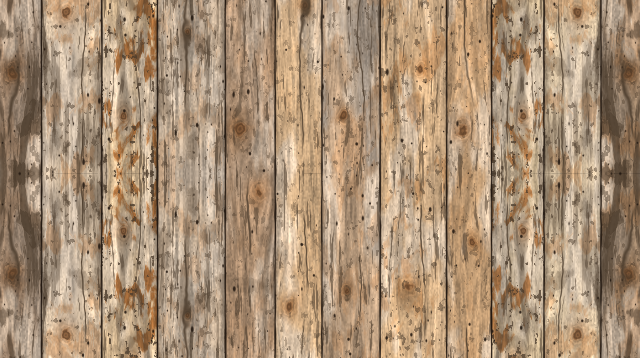
Reproduce this texture procedurally as a Shadertoy shader.

```glsl
const float ASPECT = 1.79;
const float SEAM_Y = 0.515;        // height where the worn boards mirror
const float GAP_HALF_WIDTH = 0.0019;
const float HOLE_CELL = 0.042;
const float HOLE_CHANCE = 0.36;
const float FIBRE_STRENGTH = 0.26;
const int KNOTS = 2;
const vec3 GAP_COLOR = vec3(0.14, 0.10, 0.07);
const vec3 DARK_STAIN = vec3(0.29, 0.23, 0.17);
const vec3 RUST = vec3(0.60, 0.36, 0.16);
const vec3 GREY = vec3(0.63, 0.58, 0.53);
const vec3 BLEACHED = vec3(0.90, 0.83, 0.75);
const vec3 KNOT_COLOR = vec3(0.42, 0.28, 0.17);

// Board edges as fractions of the width; the outer two lie off canvas
const float EDGES[13] = float[13](-0.02, 0.065, 0.159, 0.246, 0.352, 0.430,
    0.503, 0.594, 0.698, 0.768, 0.850, 0.939, 1.02);
const vec3 TONES[12] = vec3[12](
    vec3(0.62, 0.52, 0.43), vec3(0.87, 0.78, 0.67), vec3(0.88, 0.76, 0.60),
    vec3(0.80, 0.71, 0.61), vec3(0.72, 0.59, 0.47), vec3(0.83, 0.69, 0.53),
    vec3(0.76, 0.64, 0.52), vec3(0.82, 0.68, 0.52), vec3(0.78, 0.63, 0.47),
    vec3(0.87, 0.77, 0.62), vec3(0.88, 0.79, 0.66), vec3(0.61, 0.51, 0.41));
// Wear per board: rust, greying, dark stain
const vec3 WEAR[12] = vec3[12](
    vec3(0.10, 0.35, 0.80), vec3(0.40, 0.50, 0.45), vec3(1.00, 0.10, 0.35),
    vec3(0.25, 0.50, 0.45), vec3(0.10, 0.25, 0.30), vec3(0.10, 0.10, 0.08),
    vec3(0.25, 0.85, 0.18), vec3(0.40, 0.15, 0.12), vec3(0.15, 0.05, 0.12),
    vec3(0.90, 0.35, 0.40), vec3(0.40, 0.40, 0.45), vec3(0.30, 0.35, 0.85));

vec2 hash2(vec2 p) {
    vec3 h = fract(p.xyx * vec3(0.1031, 0.1030, 0.0973));
    h += dot(h, h.yzx + 33.33);
    return fract((h.xx + h.yz) * h.zy);
}

float noise(vec2 p) {
    vec2 i = floor(p), f = fract(p);
    f = f * f * (3.0 - 2.0 * f);
    return mix(mix(hash2(i).x, hash2(i + vec2(1, 0)).x, f.x),
               mix(hash2(i + vec2(0, 1)).x, hash2(i + vec2(1, 1)).x, f.x), f.y);
}

float fbm(vec2 p) {
    float sum = 0.0, amp = 0.516;
    for (int i = 0; i < 5; i++) {
        sum += amp * noise(p);
        p = p * 2.03 + 11.7;
        amp *= 0.5;
    }
    return sum;
}

// Small upright worm and nail holes, at most one per cell
float holes(vec2 p, float pixel) {
    vec2 cell = floor(p / HOLE_CELL);
    vec2 h = hash2(cell + 71.0), size = hash2(cell + 137.0);
    vec2 d = p - (cell + mix(vec2(0.15), vec2(0.85), h)) * HOLE_CELL;
    d.y *= mix(0.4, 0.9, size.y);
    float radius = mix(0.0011, 0.0038, size.x * size.x * size.x);
    return smoothstep(0.7 * pixel, -0.7 * pixel, length(d) - radius)
         * step(hash2(cell + 19.0).x, HOLE_CHANCE);
}

void mainImage(out vec4 fragColor, in vec2 fragCoord) {
    vec2 p = fragCoord / iResolution.xy * vec2(ASPECT, 1.0);
    float pixel = 1.0 / iResolution.y;

    // Find the board and its local frame
    int board = 0;
    for (int i = 1; i < 12; i++) if (p.x > EDGES[i] * ASPECT) board = i;
    float left = EDGES[board] * ASPECT, right = EDGES[board + 1] * ASPECT;
    float width = right - left;
    bool flipped = board > 8, mirrored = flipped || board < 4;
    float seed = float(flipped ? 11 - board : board);
    vec2 q = vec2(flipped ? right - p.x : p.x - left, mirrored ? abs(p.y - SEAM_Y) : p.y);
    vec2 s = q + seed * vec2(7.3, 3.1) + 2.0;
    vec3 wear = WEAR[board];

    // Knots push the grain aside
    vec2 flow = s;
    float knot = 0.0, halo = 0.0, rings = 0.0;
    for (int i = 0; i < KNOTS; i++) {
        vec2 h = hash2(vec2(seed * 5.0 + 3.0, float(i) * 9.0 + 4.0));
        vec2 d = q - vec2(width * mix(0.28, 0.72, h.x), (float(i) + h.y) * 0.5);
        float radius = mix(0.009, 0.018, hash2(h * 91.0).x);
        float reach = radius * radius * 5.0;
        vec2 stretched = d * vec2(1.0, 0.35);
        flow.x -= d.x * reach / (dot(stretched, stretched) + reach);
        float r = length(d * vec2(1.0, 0.8)) / radius + 1.3 * (fbm(s * 45.0) - 0.5);
        knot = max(knot, smoothstep(1.0, 0.5, r));
        halo = max(halo, exp(-0.3 * r * r));
        rings += sin(r * 11.0) * smoothstep(2.2, 0.4, r);
    }

    // Wood tone and bleaching
    float coarse = fbm(flow * vec2(40.0, 1.8));
    float fine = fbm(flow * vec2(120.0, 5.0));
    float fibre = noise(flow * vec2(270.0, 24.0)) + 0.7 * noise(s * vec2(290.0, 170.0)) - 0.85;
    vec3 color = TONES[board];
    color = mix(color, BLEACHED, 0.65 * smoothstep(0.47, 0.64, fbm(s * vec2(17.0, 5.0) + 40.0)));

    // Weathering, broken up along the fibres
    float ragged = 0.16 * (fine - 0.5) + 0.07 * fibre;
    float grey = fbm(s * vec2(12.0, 4.0) + 80.0) + ragged + (mirrored ? 0.0 : 0.35 * (p.y - 0.5));
    color = mix(color, GREY, wear.y * smoothstep(0.45, 0.61, grey));
    float rust = fbm(s * vec2(24.0, 17.0) + 23.0 + 2.0 * coarse) + ragged;
    color = mix(color, RUST, wear.x * 0.85 * smoothstep(0.53, 0.68, rust));
    color = mix(color, RUST, 0.5 * halo);
    color *= 1.0 + 0.40 * (coarse - 0.5) + 0.50 * (fine - 0.5) + FIBRE_STRENGTH * fibre;
    float blotch = smoothstep(0.58, 0.66, fbm(s * vec2(23.0, 15.0) + 57.0) + ragged);
    float streak = smoothstep(0.56, 0.66, fbm(flow * vec2(62.0, 5.0) + 31.0) + ragged);
    color = mix(color, DARK_STAIN, min(0.85, wear.z * (0.65 * blotch + 0.8 * streak)));
    float speck = smoothstep(0.66, 0.74, fbm(s * vec2(85.0, 55.0)) + ragged);
    color = mix(color, DARK_STAIN, speck * (0.3 + 0.5 * wear.x));
    float scratch = smoothstep(0.66, 0.74, fbm(flow * vec2(130.0, 9.0) + 90.0));
    color = mix(color, DARK_STAIN, 0.55 * scratch);

    // Knots, splits and holes
    color = mix(color, KNOT_COLOR, 0.8 * knot) * (1.0 + 0.12 * rings);
    vec2 h = hash2(vec2(seed + 41.0, 8.0));
    float splitX = flow.x - s.x + q.x - width * mix(0.35, 0.65, h.x)
                 - 0.02 * (noise(s.yy * 4.0) - 0.5) - 0.003 * noise(s.yy * 40.0);
    float split = smoothstep(0.0006 + pixel, 0.0, abs(splitX)) * smoothstep(0.45, 0.6, noise(s.yy * 5.0 + 6.0));
    color = mix(color, DARK_STAIN, 0.8 * split);
    color = mix(color, GAP_COLOR, 0.88 * holes(s, pixel));

    // Faint broken seam, then shaded edges and gaps
    color *= 1.0 - 0.12 * smoothstep(pixel, 0.0, abs(p.y - SEAM_Y)) * step(0.55, noise(p * 16.0));
    float edge = min(p.x - left, right - p.x);
    color *= 1.0 - 0.18 * exp(-edge * 160.0);
    float gap = GAP_HALF_WIDTH * (0.6 + 0.8 * noise(vec2(p.y * 30.0, seed)));
    color = mix(color, GAP_COLOR, smoothstep(gap + 0.8 * pixel, gap - 0.8 * pixel, edge));
    fragColor = vec4(clamp(color, 0.0, 1.0), 1.0);
}
```
